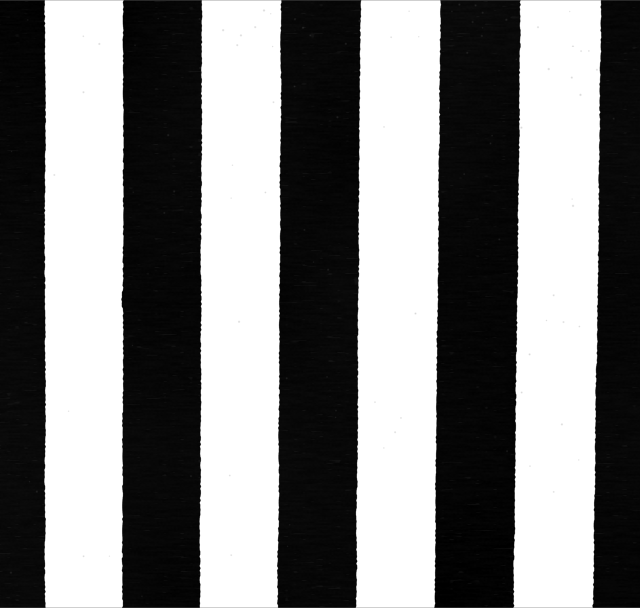
A Shadertoy shader for this pattern:

```glsl
#define FIRST_EDGE 0.0705    // left edge of the first white stripe
#define WIDTH_BOTTOM 0.1203  // stripe width at the foot of the cloth
#define WIDTH_TOP 0.1221     // stripe width at the head of the cloth
#define WIDENING 0.00029     // growth of the stripes from left to right
#define FRAY 0.012           // edge roughness, in stripe widths
#define INK vec3(0.027)
#define CLOTH vec3(1.0)
#define WEAVE 0.028          // contrast of the threads in the ink
#define MOTTLE 0.022         // contrast of the broad ink patches
#define SPECK_SHARE 0.012    // share of cells holding a speck
#define BORDER 0.0014        // height of the pale cut line

float hash(vec2 p) {
    vec3 q = fract(p.xyx * 0.1031);
    q += dot(q, q.yzx + 33.33);
    return fract((q.x + q.y) * q.z);
}

float noise(vec2 p) {
    vec2 cell = floor(p);
    vec2 f = fract(p);
    f = f * f * (3.0 - 2.0 * f);
    return mix(mix(hash(cell), hash(cell + vec2(1, 0)), f.x),
               mix(hash(cell + vec2(0, 1)), hash(cell + vec2(1, 1)), f.x), f.y);
}

// Stripe index at a point; whole numbers fall on the edges
float stripeIndex(vec2 uv) {
    float width = mix(WIDTH_BOTTOM, WIDTH_TOP, uv.y);
    float root = sqrt(width * width + 4.0 * WIDENING * (uv.x - FIRST_EDGE));
    return (root - width) / (2.0 * WIDENING);
}

// Signed distance in stripe widths, positive inside the white stripes
float stripeDistance(float index, float y) {
    float edge = floor(index + 0.5);
    float d = abs(fract(index * 0.5 - 0.25) * 2.0 - 1.0) - 0.5;
    float rough = noise(vec2(edge * 17.0 + 40.0, y * 260.0)) - 0.5;
    float wobble = noise(vec2(edge * 23.0 + 90.0, y * 14.0)) - 0.5;
    // Small ink bulge on one edge
    float bulge = edge == 1.0 ? 0.022 * exp(-pow((y - 0.507) / 0.016, 2.0)) : 0.0;
    return d + FRAY * (rough + wobble) - bulge;
}

// Ink with horizontal threads and broad uneven patches
vec3 inkColor(vec2 p) {
    float threads = noise(p * vec2(45.0, 370.0)) - 0.5;
    float grain = noise(p * vec2(320.0, 420.0) + 70.0) - 0.5;
    float patches = noise(p * vec2(7.0, 4.0) + 11.0) - 0.5;
    float wornThread = smoothstep(0.86, 1.0, noise(p * vec2(70.0, 400.0) + 150.0));
    float tone = WEAVE * (0.6 * threads + 0.4 * grain) + MOTTLE * patches;
    // Denser ink at the upper left and lower right
    float dense = smoothstep(0.75, 1.0, p.y) * smoothstep(0.45, 0.2, p.x)
                + smoothstep(0.3, 0.0, p.y) * smoothstep(0.62, 0.75, p.x);
    return max(INK + tone + 0.04 * wornThread - 0.018 * dense, 0.0);
}

// Faint scattered specks, thicker near the top
float specks(vec2 p, float pixel) {
    vec2 grid = p * 75.0;
    vec2 cell = floor(grid);
    float share = SPECK_SHARE * (1.0 + 4.0 * smoothstep(0.82, 0.95, p.y));
    vec2 center = 0.25 + 0.5 * vec2(hash(cell + 31.0), hash(cell + 57.0));
    float radius = mix(0.04, 0.11, hash(cell + 83.0));
    float aa = pixel * 75.0;
    float dotMask = 1.0 - smoothstep(radius - aa, radius + aa, length(fract(grid) - center));
    return dotMask * step(hash(cell + 7.0), share);
}

void mainImage(out vec4 fragColor, in vec2 fragCoord) {
    vec2 uv = fragCoord / iResolution.xy;
    vec2 p = vec2(uv.x * iResolution.x / iResolution.y, uv.y);
    float pixel = 1.0 / iResolution.y;

    // Stripes
    float d = stripeDistance(stripeIndex(uv), uv.y);
    float aa = 0.75 / (iResolution.x * WIDTH_BOTTOM);
    float white = smoothstep(-aa, aa, d);

    // Marks on each material
    float speck = specks(p, pixel);
    vec3 cloth = CLOTH - 0.16 * speck;
    vec3 ink = inkColor(p) + 0.1 * speck;
    vec3 color = mix(ink, cloth, white);

    // Pale cut lines at head and foot
    float rim = min(uv.y, 1.0 - uv.y);
    float cut = 1.0 - smoothstep(BORDER - 0.5 * pixel, BORDER + 0.5 * pixel, rim);
    color = mix(color, mix(vec3(0.2), vec3(0.75), white), 0.8 * cut);

    fragColor = vec4(color, 1.0);
}
```
